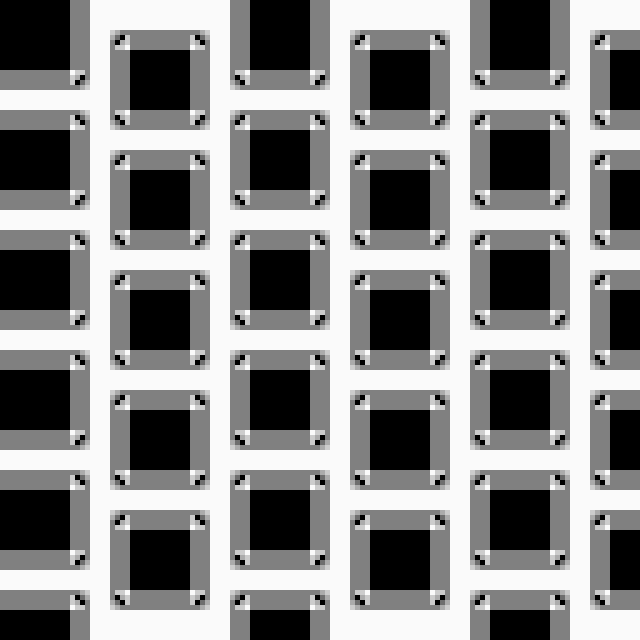
Give the GLSL for this pattern, as a WebGL 2 fragment shader.

```glsl
#version 300 es
precision highp float;
// Staggered columns of black squares with grey frames and beaded corners on white.

uniform vec2 u_resolution;
out vec4 fragColor;

const float GRID = 128.0;    // design units across the canvas
const float PERIOD = 24.0;   // spacing of the squares
const float SIDE = 20.0;     // outer side of a square
const float FRAME = 4.0;     // frame width
const float STAGGER = 8.0;   // downward shift of every other column
const float START = -2.0;    // left and top of the first square
const float MARGIN = 2.5;    // outer strip that repeats its neighbour

const float WHITE = 0.98;
const float SILVER = 0.80;
const float ASH = 0.67;
const float GREY = 0.50;
const float SLATE = 0.43;
const float BLACK = 0.0;

// Smoothed coverage of the side where value exceeds edge.
float cover(float edge, float value, float pixel) {
  return clamp((value - edge) / pixel + 0.5, 0.0, 1.0);
}

// Smoothed coverage of the box from low to high.
float box(vec2 p, vec2 low, vec2 high, float pixel) {
  return cover(low.x, p.x, pixel) * cover(low.y, p.y, pixel)
       * cover(p.x, high.x, pixel) * cover(p.y, high.y, pixel);
}

// Depth inside the nearest square along each axis; negative in the gaps.
vec2 squareDepth(vec2 p) {
  float gap = PERIOD - SIDE;
  float column = floor((p.x - START + 0.5 * gap) / PERIOD);
  vec2 origin = vec2(START, START + STAGGER * mod(column, 2.0));
  vec2 local = mod(p - origin + 0.5 * gap, PERIOD);
  return 0.5 * SIDE - abs(local - 0.5 * PERIOD);
}

// Corner ornament, mirrored about its diagonal.
float cornerTone(vec2 depth, float tone, float pixel) {
  vec2 s = vec2(min(depth.x, depth.y), max(depth.x, depth.y));
  tone = mix(tone, SILVER, box(s, vec2(0.0), vec2(1.0), pixel));
  tone = mix(tone, ASH, box(s, vec2(0.0, 1.0), vec2(1.0, 2.0), pixel));
  tone = mix(tone, SLATE, box(s, vec2(1.0), vec2(2.0), pixel));
  tone = mix(tone, BLACK, box(s, vec2(1.0, 2.0), vec2(2.0, 3.0), pixel));
  tone = mix(tone, ASH, box(s, vec2(2.0), vec2(3.0), pixel));
  tone = mix(tone, SILVER, box(s, vec2(1.0, 3.0), vec2(3.0, 4.0), pixel));
  return mix(tone, WHITE, box(s, vec2(3.0), vec2(4.0), pixel));
}

void main() {
  vec2 uv = gl_FragCoord.xy / u_resolution;
  float pixel = GRID / min(u_resolution.x, u_resolution.y);

  // Count rows from the top and extend the pattern through the outer strip.
  vec2 p = clamp(vec2(uv.x, 1.0 - uv.y) * GRID, MARGIN, GRID - MARGIN);
  vec2 depth = squareDepth(p);

  // Frame, centre, then corner ornament.
  float outer = cover(0.0, depth.x, pixel) * cover(0.0, depth.y, pixel);
  float inner = cover(FRAME, depth.x, pixel) * cover(FRAME, depth.y, pixel);
  float tone = mix(WHITE, GREY, outer);
  tone = mix(tone, BLACK, inner);
  tone = cornerTone(depth, tone, pixel);

  fragColor = vec4(vec3(tone), 1.0);
}
```
